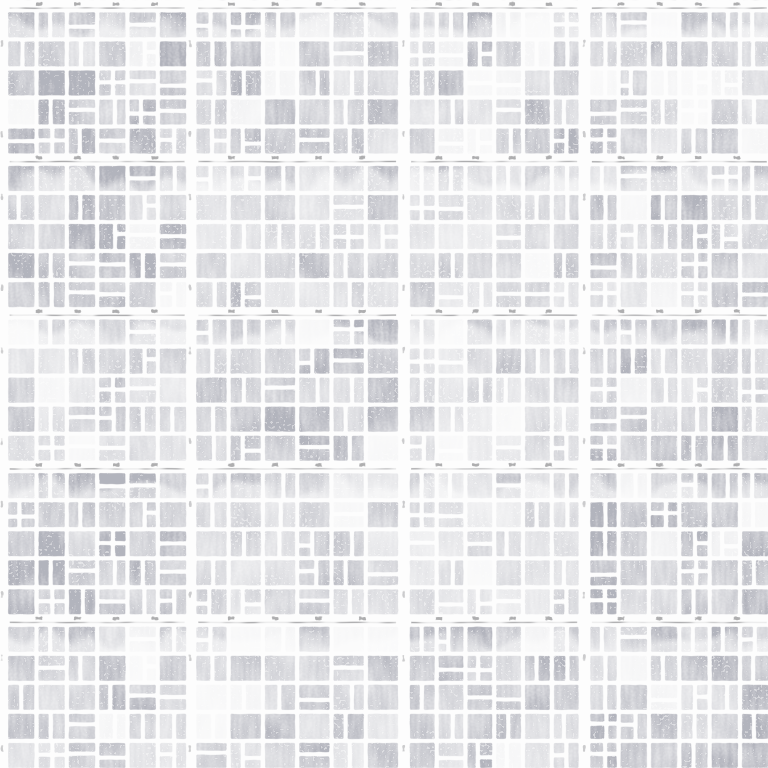
Write a Shadertoy shader that draws this pattern.

```glsl
// Four by five worn window panels, each a 6 x 5 mosaic of pale grey panes.
// Cells are split at random into smaller panes; gradient noise fades and
// streaks the tint, and rails, clips and pins mark the white gutters.

const vec4 PANEL_LEFT = vec4(0.008, 0.253, 0.531, 0.766);
const vec4 PANEL_WIDTH = vec4(0.237, 0.268, 0.225, 0.237);
const vec2 CELLS = vec2(6.0, 5.0);
const float ROW_PITCH = 0.2;
const float TOP_MARGIN = 0.0135;
const float PANEL_HEIGHT = 0.189;
const float HALF_GAP = 0.0027;
const vec3 PAPER = vec3(0.992);
const vec3 TINT = vec3(0.70, 0.705, 0.74);
const vec3 METAL = vec3(0.56, 0.56, 0.57);

float hash(vec3 p) {
    p = fract(p * 0.1031);
    p += dot(p, p.zyx + 31.32);
    return fract((p.x + p.y) * p.z);
}

vec2 gradientAt(vec2 lattice) {
    float angle = 6.2832 * hash(vec3(lattice, 17.0));
    return vec2(cos(angle), sin(angle));
}

// Gradient noise, roughly -0.7 to 0.7
float noise(vec2 p) {
    vec2 i = floor(p), f = fract(p);
    vec2 s = f * f * f * (f * (f * 6.0 - 15.0) + 10.0);
    vec2 e = vec2(0.0, 1.0);
    float low = mix(dot(gradientAt(i), f), dot(gradientAt(i + e.yx), f - e.yx), s.x);
    float high = mix(dot(gradientAt(i + e), f - e), dot(gradientAt(i + 1.0), f - 1.0), s.x);
    return mix(low, high, s.y);
}

float roundBox(vec2 p, vec2 halfSize, float radius) {
    vec2 d = abs(p) - halfSize + radius;
    return length(max(d, 0.0)) + min(max(d.x, d.y), 0.0) - radius;
}

float fill(float d, float blur) {
    return 1.0 - smoothstep(-blur, blur, d);
}

// Cuts one axis of a span and keeps the side holding q; returns that side
float cutSpan(float q, float at, inout float lo, inout float hi) {
    float cut = mix(lo, hi, at);
    if (q < cut) { hi = cut; return 0.0; }
    lo = cut;
    return 1.0;
}

// Tint strength of the pane under a point inside one panel
float paneInk(vec2 local, vec2 size, vec2 panel, vec2 canvas, float blur) {
    vec2 pitch = size / CELLS;
    vec2 cell = floor(local / pitch);
    vec2 q = local - cell * pitch;
    vec2 lo = vec2(0.0), hi = pitch;

    // Layout follows the panel column, with a few cells changed in each row
    float changed = step(0.8, hash(vec3(cell + panel.y * 11.0, panel.x + 5.0)));
    vec3 seed = vec3(cell, panel.x * 13.0 + changed * panel.y * 29.0 + 3.0);
    float kind = hash(seed + 41.0);
    float at = mix(0.4, 0.6, hash(seed + 67.0));
    float part = 0.0;
    if (kind > 0.37 && kind < 0.62 || kind > 0.76) part += cutSpan(q.x, at, lo.x, hi.x);
    bool splitHalf = kind > 0.86 && part == step(0.93, kind);
    if (kind > 0.62 && kind < 0.86 || splitHalf) part += 2.0 * cutSpan(q.y, 1.0 - at, lo.y, hi.y);

    float wobble = 0.0007 * noise(canvas * 95.0);
    float d = roundBox(q - 0.5 * (lo + hi), 0.5 * (hi - lo) - HALF_GAP, 0.0018);
    float shape = fill(d + wobble, blur);

    // Fading varies by panel, by cell and by pane
    float panelTone = mix(0.64, 1.08, hash(vec3(panel + 3.0, 8.0)));
    panelTone *= panel.x == 2.0 ? 0.82 : 1.0;
    float cellTone = mix(0.4, 1.0, hash(vec3(cell + panel * 19.0, 2.0)));
    float paneTone = mix(0.72, 1.05, hash(vec3(cell + panel * 23.0, part + 7.0)));
    float bleached = step(0.92, hash(vec3(cell + panel * 31.0, 12.0)));
    float ink = panelTone * cellTone * paneTone * mix(1.0, 0.15, bleached);

    // Broad blotches, downward streaks and fine speckle
    float blotch = noise(canvas * 24.0 + panel * 5.0);
    float streak = noise(canvas * vec2(190.0, 32.0));
    float speck = noise(canvas * 290.0);
    ink *= 1.0 + 0.55 * blotch + 0.35 * streak + 0.2 * speck;
    ink *= 1.0 - 0.5 * smoothstep(0.25, 0.5, speck + 0.4 * blotch);
    if (cell.y == 0.0) ink *= mix(1.2, 0.45, smoothstep(0.2, 0.8, q.y / pitch.y + blotch));
    return shape * clamp(ink * 1.08, 0.0, 1.0);
}

// Broken rail and four clips above a panel, with pins in its left gutter
float hardware(vec2 local, float width, vec2 panel, vec2 canvas, float blur) {
    float broken = smoothstep(-0.25, 0.4, noise(vec2(canvas.x * 38.0, panel.y * 7.3)));
    vec2 railPoint = local - vec2(0.5 * width, 0.197 + 0.0006 * noise(canvas * 30.0));
    float ink = (0.15 + 0.6 * broken) * fill(roundBox(railPoint, vec2(0.48 * width, 0.0009), 0.0005), blur);
    for (int i = 0; i < 4; i++) {
        vec2 clip = local - vec2(width * (0.18 + 0.212 * float(i)), 0.1918);
        float d = roundBox(clip, vec2(0.0042, 0.002), 0.001) + 0.0016 * noise(canvas * 230.0);
        ink = max(ink, 0.72 * fill(d, blur));
    }
    for (int i = 0; i < 2; i++) {
        vec2 pin = local - vec2(-0.0055, 0.043 + 0.118 * float(i));
        float d = roundBox(pin, vec2(0.0013, 0.004), 0.001) + 0.002 * noise(canvas * 170.0);
        ink = max(ink, 0.45 * fill(d, blur));
    }
    return ink;
}

void mainImage(out vec4 fragColor, in vec2 fragCoord) {
    vec2 canvas = fragCoord / iResolution.xy;
    canvas.y = 1.0 - canvas.y;
    float blur = max(0.0008, 0.8 / iResolution.y);
    float down = canvas.y - TOP_MARGIN;
    float row = floor(down / ROW_PITCH);
    float tint = 0.0, metal = 0.0;
    for (int i = 0; i < 4; i++) {
        vec2 size = vec2(PANEL_WIDTH[i], PANEL_HEIGHT);
        vec2 local = vec2(canvas.x - PANEL_LEFT[i], down - row * ROW_PITCH);
        vec2 panel = vec2(float(i), row + 1.0);
        bool inside = all(greaterThan(local, vec2(0.0))) && all(lessThan(local, size));
        if (inside) tint = paneInk(local, size, panel, canvas, blur);
        metal = max(metal, hardware(local, size.x, panel, canvas, blur));
    }
    vec3 color = mix(PAPER, TINT, tint);
    fragColor = vec4(mix(color, METAL, metal), 1.0);
}
```
